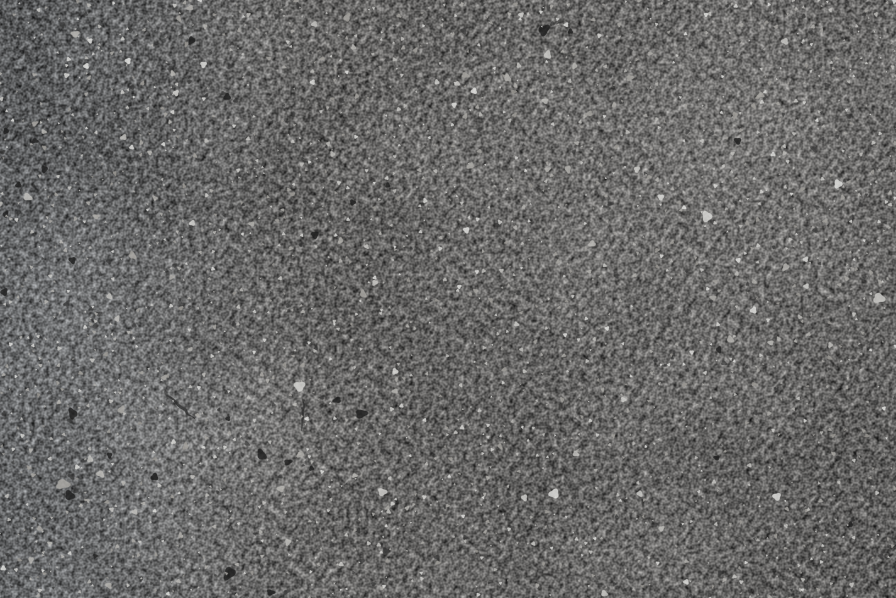
Reproduce this texture procedurally as a Shadertoy shader.

```glsl
vec3 hash3(vec2 cell) {
    vec3 h = fract(vec3(cell.xyx) * vec3(0.1031, 0.1030, 0.0973));
    h += dot(h, h.yxz + 33.33);
    return fract((h.xxy + h.yzz) * h.zyx);
}

vec2 gradient(vec2 cell) {
    float angle = 6.2832 * hash3(cell).x;
    return vec2(cos(angle), sin(angle));
}

float gradientNoise(vec2 p) {
    vec2 i = floor(p), f = p - i;
    vec2 u = f * f * f * (f * (f * 6.0 - 15.0) + 10.0);
    vec2 e = vec2(1.0, 0.0);
    float low = mix(dot(gradient(i), f), dot(gradient(i + e), f - e), u.x);
    float high = mix(dot(gradient(i + e.yx), f - e.yx), dot(gradient(i + 1.0), f - 1.0), u.x);
    return mix(low, high, u.y);
}

mat2 rotation(float angle) {
    float c = cos(angle), s = sin(angle);
    return mat2(c, s, -s, c);
}

// Scattered angular flecks: x is coverage, y is a random value per fleck
vec2 flecks(vec2 p, float cells, float share, vec2 radii, float seed) {
    vec2 q = rotation(seed) * p * cells + seed * 17.0 + 200.0;
    vec2 cell = floor(q);
    vec3 place = hash3(cell + 3.7);
    vec3 shape = hash3(cell + 91.3);
    vec2 d = rotation(6.2832 * shape.x) * (fract(q) - mix(vec2(0.3), vec2(0.7), place.xy));
    d.x *= mix(0.65, 1.0, shape.y);
    float angle = atan(d.y, d.x);
    float size = mix(radii.x, radii.y, shape.z * shape.z);
    size *= 1.0 + 0.18 * sin(3.0 * angle + 6.0 * place.x);
    float soft = 0.75 * cells / iResolution.y;
    float cover = 1.0 - smoothstep(size - soft, size + soft, length(d));
    return vec2(cover * step(place.z, share), shape.y);
}

// Thin ragged crack, tapering to both ends
float crack(vec2 p, vec2 a, vec2 b, float width) {
    p += 0.005 * gradientNoise(p * 60.0);
    vec2 along = b - a;
    float t = clamp(dot(p - a, along) / dot(along, along), 0.0, 1.0);
    float thick = width * (1.0 - pow(abs(2.0 * t - 1.0), 2.0));
    float soft = 0.8 / iResolution.y;
    return 1.0 - smoothstep(thick - soft, thick + soft, length(p - a - along * t));
}

float glow(vec2 p, vec2 centre, float spread) {
    vec2 d = (p - centre) / spread;
    return exp(-dot(d, d));
}

void mainImage(out vec4 fragColor, in vec2 fragCoord) {
    vec2 p = fragCoord / iResolution.y;
    float aspect = iResolution.x / iResolution.y;

    // Broad worn patches and shaded corners
    float tone = 0.398 + 0.05 * gradientNoise(p * 2.3 + 7.0) + 0.05 * gradientNoise(p * 6.0 + 31.0);
    tone += 0.05 * glow(p, vec2(1.22, 0.82), 0.33);
    tone += 0.04 * glow(p, vec2(0.38, 0.2), 0.24);
    tone += 0.03 * glow(p, vec2(0.1, 0.5), 0.2);
    tone -= 0.05 * glow(p, vec2(0.0, 1.0), 0.25) + 0.03 * glow(p, vec2(aspect, 0.0), 0.3);

    // Fine grain, slightly drawn out along a rising diagonal
    vec2 g = rotation(-0.95) * p * vec2(1.0);
    g.x *= 0.78;
    tone += 0.26 * gradientNoise(g * 155.0 + 40.0);
    tone += 0.18 * gradientNoise(g * 88.0 + 300.0);
    tone += 0.20 * gradientNoise(p * 245.0 + 90.0);

    // Warm grey in the middle, cooler towards the left
    vec3 color = tone * mix(vec3(0.985, 1.0, 1.015), vec3(1.008, 1.0, 0.988), smoothstep(0.0, 0.6, p.x));

    // Dark pores everywhere, larger pits on the left
    float worn = 1.0 - smoothstep(0.3, 0.85, p.x);
    float pores = flecks(p, 52.0, 0.07 + 0.05 * worn, vec2(0.09, 0.22), 0.6).x;
    float pits = flecks(p, 24.0, 0.012 + 0.05 * worn, vec2(0.09, 0.22), 1.9).x;
    color = mix(color, vec3(0.2), 0.7 * pores);
    color = mix(color, vec3(0.12), 0.85 * pits);

    // Short cracks
    float cracks = crack(p, vec2(0.275, 0.345), vec2(0.325, 0.3), 0.0028);
    cracks = max(cracks, crack(p, vec2(0.508, 0.335), vec2(0.505, 0.28), 0.0022));
    color = mix(color, vec3(0.15), 0.75 * cracks);

    // Pale stone chips, from dust to a few large ones
    for (int i = 0; i < 3; i++) {
        float layer = float(i);
        float cells = 76.0 / pow(1.75, layer);
        float share = 0.2 * pow(0.42, layer);
        vec2 chip = flecks(p, cells, share, vec2(0.08, 0.24 - 0.02 * layer), 2.7 + 1.3 * layer);
        vec3 stone = mix(vec3(0.6, 0.59, 0.57), vec3(0.88, 0.88, 0.87), min(chip.y + 0.12 * layer, 1.0));
        color = mix(color, stone, 0.85 * chip.x);
    }

    fragColor = vec4(clamp(color, 0.0, 1.0), 1.0);
}
```
